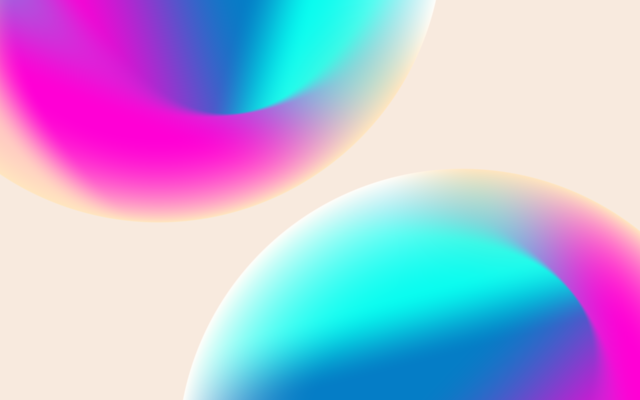
A WebGL 2 fragment shader for this background:

```glsl
#version 300 es
precision highp float;
// Two large iridescent balls in magenta, blue and cyan on a warm cream ground.

uniform vec2 u_resolution;
out vec4 outColor;

const float RADIUS = 0.711;

// Surface colour of the ball; q is in radii, with y pointing down.
vec3 ballColor(vec2 q) {
  float r = length(q);
  vec3 magenta = vec3(1.0, 0.0, 0.835);

  // Inner sweep: magenta to blue to cyan.
  vec3 inner = mix(magenta, vec3(0.02, 0.49, 0.775),
                   smoothstep(-0.43, 0.26, q.x - 0.3 * q.y));
  inner = mix(inner, vec3(0.03, 0.99, 0.94),
              smoothstep(0.35, 0.62, q.x + 0.28 * q.y));

  // Outer band: magenta turning through lavender to pale blue.
  float side = 0.4 * q.x - q.y;
  float cool = smoothstep(-0.70, -0.18, side);
  vec3 outer = mix(magenta, vec3(0.24, 0.78, 0.91), cool);

  // Curved fold, crisp in its middle and soft toward both ends.
  float fold = q.y - 0.622 + 1.02 * pow(abs(q.x - 0.22), 2.0);
  float softness = 0.006 + 0.55 * pow(abs(q.x - 0.29), 2.0);
  vec3 color = mix(inner, outer, smoothstep(-softness, softness, fold));

  // Pale glow toward the rim, and a second veil behind a curved edge.
  float start = mix(0.70, 0.55, cool);
  float glow = pow(clamp((r - start) / (1.0 - start), 0.0, 1.0), 1.8);
  float veilEdge = q.x + 0.537 - 0.72 * pow(abs(q.y - 0.22), 2.0);
  float veil = 0.8 * (1.0 - smoothstep(-0.176, 0.035, veilEdge));
  vec3 rim = mix(vec3(1.0, 0.90, 0.75), vec3(1.0, 0.995, 0.98),
                 smoothstep(-0.23, 0.18, side));
  return mix(color, rim, 1.0 - (1.0 - glow) * (1.0 - veil));
}

// Lays a ball, turned by an angle, over the ground.
vec3 addBall(vec3 ground, vec2 p, vec2 center, float turn) {
  vec2 q = (p - center) * vec2(1.0, -1.0) / RADIUS;
  float c = cos(turn), s = sin(turn);
  q = vec2(c * q.x - s * q.y, s * q.x + c * q.y);
  float aa = 1.0 / (u_resolution.y * RADIUS);
  float cover = 1.0 - smoothstep(1.0 - aa, 1.0 + aa, length(q));
  return mix(ground, ballColor(q), cover);
}

void main() {
  vec2 p = gl_FragCoord.xy / u_resolution.y;
  vec3 color = vec3(0.972, 0.918, 0.872);
  color = addBall(color, p, vec2(0.396, 1.155), 0.0);
  color = addBall(color, p, vec2(1.156, -0.133), radians(120.0));
  outColor = vec4(color, 1.0);
}
```
